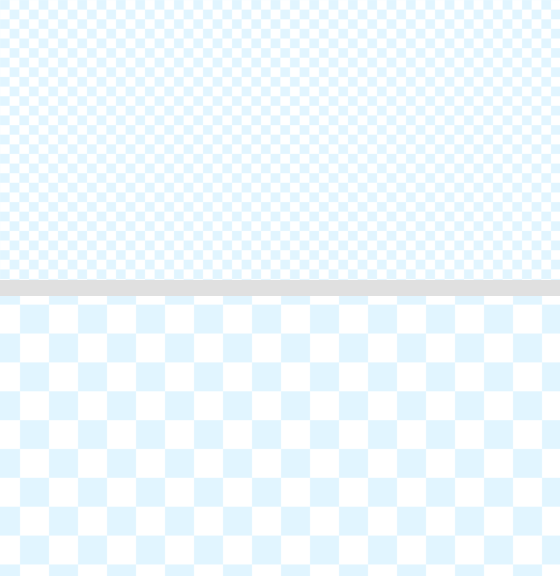
Top: the whole. Bottom: its middle third, enlarged.
Give the GLSL for this pattern, as a Shadertoy shader.

```glsl
const vec2 CELLS = vec2(57.93, 29.1);         // squares across and down the canvas
const vec3 PALE_BLUE = vec3(0.882, 0.961, 1.0);
const vec3 WHITE = vec3(1.0);

// Square wave of +1 and -1 that flips at each integer, with smoothed edges
vec2 squareWave(vec2 position, vec2 edgeWidth) {
    vec2 side = 1.0 - 2.0 * mod(floor(position), 2.0);
    vec2 edgeDistance = 0.5 - abs(fract(position) - 0.5);
    return side * clamp(edgeDistance / edgeWidth, 0.0, 1.0);
}

// Coverage of the coloured squares, from 0 to 1
float checker(vec2 position, vec2 edgeWidth) {
    vec2 wave = squareWave(position, edgeWidth);
    return 0.5 + 0.5 * wave.x * wave.y;
}

void mainImage(out vec4 fragColor, in vec2 fragCoord) {
    // Squares are counted from the top left corner
    vec2 uv = fragCoord / iResolution.xy;
    vec2 position = vec2(uv.x, 1.0 - uv.y) * CELLS;

    // Half a pixel, measured in squares
    vec2 edgeWidth = 0.6 * CELLS / iResolution.xy;

    vec3 color = mix(WHITE, PALE_BLUE, checker(position, edgeWidth));
    fragColor = vec4(color, 1.0);
}
```
